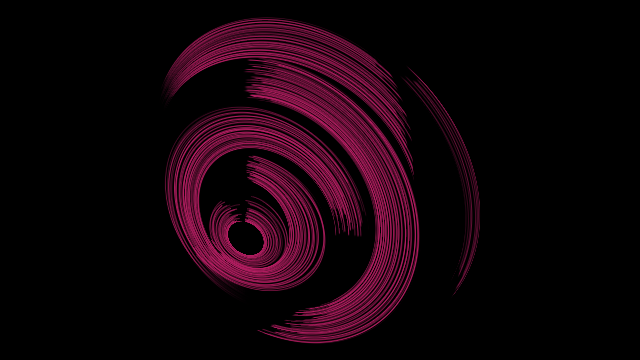
Reproduce this background procedurally as a WebGL 2 fragment shader.

```glsl
#version 300 es
precision highp float;
// Fine magenta threads sweeping in nested, tilted half-rings around a pole.
// Each band blends between an inner and an outer ellipse; three layers of
// hashed threads follow that blend and stop at ragged, jittered angles.

uniform vec2 u_resolution;
out vec4 fragColor;

const vec3 THREAD_COLOR = vec3(0.74, 0.12, 0.40);
const vec2 POLE = vec2(-0.211, -0.160);   // from the canvas centre, in heights
const float TILT = 0.25;                  // shared lean of all ellipses
const float HALF_WIDTH = 0.0014;

float hash(vec3 v) {
    return fract(sin(dot(v, vec3(12.99, 78.23, 37.72))) * 43758.5);
}

// Normalised radius in a leaning ellipse (centre xy, half extents zw): 1 on the rim.
float ellipseRadius(vec2 p, vec4 ellipse) {
    vec2 q = (p - ellipse.xy) / ellipse.zw;
    return sqrt((dot(q, q) + 2.0 * TILT * q.x * q.y) / (1.0 - TILT * TILT));
}

// arc: start angle, clockwise sweep on inner and outer rim, fade-in (degrees).
// style: threads per layer, end jitter (degrees), brightness, seed.
float threadBand(vec2 p, vec4 inner, vec4 outer, vec4 arc, vec4 style) {
    float fromInner = ellipseRadius(p, inner) - 1.0;
    float toOuter = 1.0 - ellipseRadius(p, outer);
    float across = fromInner / max(fromInner + toOuter, 0.005);
    float slope = max(length(vec2(dFdx(across), dFdy(across))) * u_resolution.y, 0.001);
    float along = mod(arc.x - degrees(atan(p.y, p.x)), 360.0);
    float sweep = mix(arc.y, arc.z, clamp(across, 0.0, 1.0));
    float mask = smoothstep(0.0, 0.04, across) * (1.0 - smoothstep(0.96, 1.0, across));
    mask *= smoothstep(0.0, arc.w, along) * style.z;

    float ink = 0.0;
    for (float layer = 0.0; layer < 3.0; layer++) {
        // Opposite slants let the layers cross at shallow angles.
        float lane = across * style.x + (layer - 1.0) * along / 140.0 + layer * 0.37;
        vec3 key = vec3(floor(lane), layer, style.w);
        float offset = (hash(key) - 0.5) * 0.6;
        float dist = abs(fract(lane) - 0.5 - offset) / (style.x * slope);
        float line = clamp((HALF_WIDTH - dist) * u_resolution.y + 0.5, 0.0, 1.0);

        // Ragged ends, one pair per thread.
        float first = hash(key + 3.1) * min(style.y, 12.0);
        float last = sweep - hash(key + 7.7) * style.y;
        line *= smoothstep(first, first + 1.5, along);
        line *= 1.0 - smoothstep(last - 1.5, last, along);

        float strength = mix(0.3, 1.0, hash(key + 5.3));
        ink += (1.0 - ink) * line * strength * mask;
    }
    return ink;
}

// Lay one band over the ink already present.
float cover(float below, float above) {
    return 1.0 - (1.0 - below) * (1.0 - above);
}

void main() {
    vec2 p = (gl_FragCoord.xy - 0.5 * u_resolution) / u_resolution.y - POLE;

    // Small core ring
    float ink = threadBand(p, vec4(0.005, -0.002, 0.049, 0.046), vec4(0.016, 0.012, 0.118, 0.111),
                           vec4(90.0, 355.0, 355.0, 4.0), vec4(9.0, 30.0, 0.85, 1.0));
    // Middle ring: lower right half, then upper left half
    ink = cover(ink, threadBand(p, vec4(0.009, 0.039, 0.116, 0.123), vec4(0.021, 0.044, 0.215, 0.194),
                                vec4(90.0, 275.0, 265.0, 4.0), vec4(11.0, 45.0, 0.85, 2.0)));
    ink = cover(ink, threadBand(p, vec4(0.065, 0.053, 0.188, 0.194), vec4(0.063, 0.076, 0.285, 0.292),
                                vec4(280.0, 280.0, 280.0, 115.0), vec4(13.0, 28.0, 0.9, 3.0)));
    // Large ring: right half, then top crescent
    ink = cover(ink, threadBand(p, vec4(0.079, 0.095, 0.285, 0.287), vec4(0.104, 0.104, 0.389, 0.400),
                                vec4(91.0, 140.0, 175.0, 3.0), vec4(17.0, 20.0, 1.0, 4.0)));
    ink = cover(ink, threadBand(p, vec4(0.120, 0.169, 0.359, 0.329), vec4(0.167, 0.197, 0.417, 0.417),
                                vec4(123.5, 106.0, 76.0, 22.0), vec4(14.0, 9.0, 0.85, 5.0)));
    // Sparse outer sliver
    ink = cover(ink, threadBand(p, vec4(0.144, 0.164, 0.470, 0.458), vec4(0.178, 0.178, 0.479, 0.463),
                                vec4(48.0, 60.0, 66.0, 5.0), vec4(3.0, 6.0, 0.6, 6.0)));

    fragColor = vec4(THREAD_COLOR * ink, 1.0);
}
```
